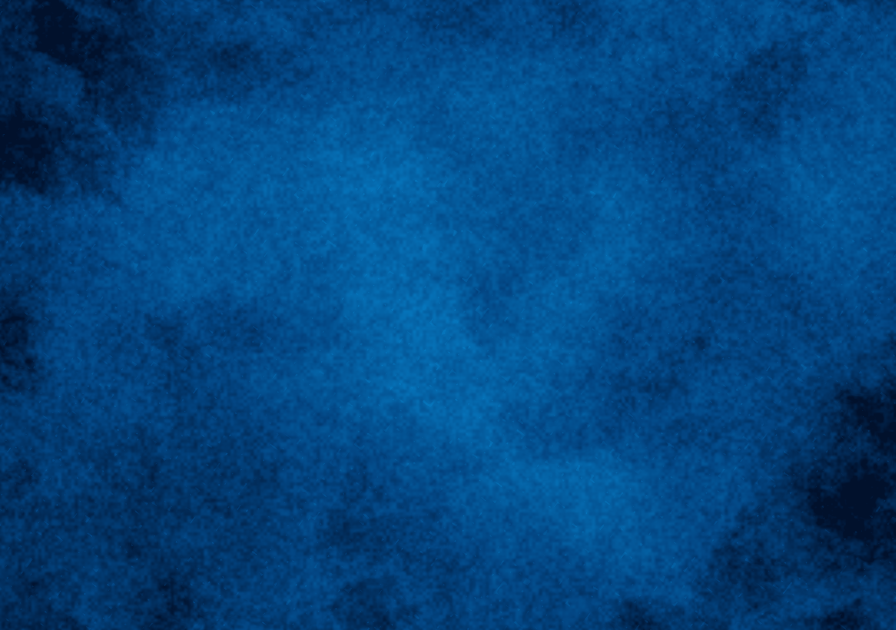
Reproduce this texture procedurally as a Shadertoy shader.

```glsl
// Palette
const vec3 DEEP_BLUE  = vec3(0.005, 0.100, 0.230);
const vec3 MID_BLUE   = vec3(0.010, 0.270, 0.510);
const vec3 LIGHT_BLUE = vec3(0.020, 0.430, 0.700);

// Broad light, in units of the canvas height
const vec2  GLOW_CENTER  = vec2(0.70, 0.64);
const float GLOW_LEVEL   = 0.83;
const float GLOW_FALLOFF = 0.62;

// Clouds, stains and grain
const float CLOUD_SCALE   = 2.6;
const float CLOUD_AMOUNT  = 1.05;
const float WARP_AMOUNT   = 0.16;
const float STAIN_SCALE   = 6.5;
const float STAIN_AMOUNT  = 0.34;
const float FIBRE_AMOUNT  = 0.16;
const float GRAIN_SCALE   = 190.0;
const float GRAIN_AMOUNT  = 0.22;
const float MOTTLE_SCALE  = 95.0;
const float MOTTLE_AMOUNT = 0.18;
const float FLECK_AMOUNT  = 0.16;

const mat2 OCTAVE_TURN = mat2(0.8, 0.6, -0.6, 0.8);

float hash(vec2 cell) {
    vec3 q = fract(cell.xyx * 0.1031);
    q += dot(q, q.yzx + 33.33);
    return fract((q.x + q.y) * q.z);
}

float valueNoise(vec2 p) {
    vec2 cell = floor(p);
    vec2 f = fract(p);
    f = f * f * (3.0 - 2.0 * f);
    float low  = mix(hash(cell), hash(cell + vec2(1, 0)), f.x);
    float high = mix(hash(cell + vec2(0, 1)), hash(cell + vec2(1, 1)), f.x);
    return mix(low, high, f.y);
}

// Layered noise, averaging one half
float fbm(vec2 p) {
    float sum = 0.0, total = 0.0, weight = 1.0;
    for (int i = 0; i < 6; i++) {
        sum += weight * valueNoise(p);
        total += weight;
        weight *= 0.6;
        p = OCTAVE_TURN * p * 2.03 + 17.3;
    }
    return sum / total;
}

vec3 blueRamp(float tone) {
    tone = clamp(tone, -0.1, 1.08);
    return tone < 0.5 ? mix(DEEP_BLUE, MID_BLUE, tone * 2.0)
                      : mix(MID_BLUE, LIGHT_BLUE, tone * 2.0 - 1.0);
}

void mainImage(out vec4 fragColor, in vec2 fragCoord) {
    vec2 p = fragCoord / iResolution.y;

    // Light pool fading to dark edges
    float reach = length((p - GLOW_CENTER) * vec2(1.0, 0.9));
    float tone = GLOW_LEVEL - GLOW_FALLOFF * reach;

    // Ragged clouds
    vec2 warp = vec2(fbm(p * 5.0 + 31.7), fbm(p * 5.0 + 74.2)) - 0.5;
    vec2 q = p + WARP_AMOUNT * warp;
    tone += CLOUD_AMOUNT * (fbm(q * CLOUD_SCALE + 8.4) - 0.5);

    // Dark worn stains, stronger away from the glow
    float stain = smoothstep(0.50, 0.74, fbm(q * STAIN_SCALE + 53.1));
    tone -= STAIN_AMOUNT * stain * smoothstep(-0.1, 0.8, reach);

    // Short fibrous mottling
    tone += FIBRE_AMOUNT * (fbm(q * vec2(24.0, 30.0) + 120.6) - 0.5);

    // Fine paper grain
    tone += MOTTLE_AMOUNT * (valueNoise(OCTAVE_TURN * p * MOTTLE_SCALE + 211.0) - 0.5);
    tone += GRAIN_AMOUNT * (valueNoise(p * GRAIN_SCALE + 307.0) - 0.5);

    // Sparse pale flecks
    float fleck = valueNoise(OCTAVE_TURN * p * 150.0 + 401.0);
    tone += FLECK_AMOUNT * smoothstep(0.86, 1.0, fleck);

    fragColor = vec4(blueRamp(tone), 1.0);
}
```
